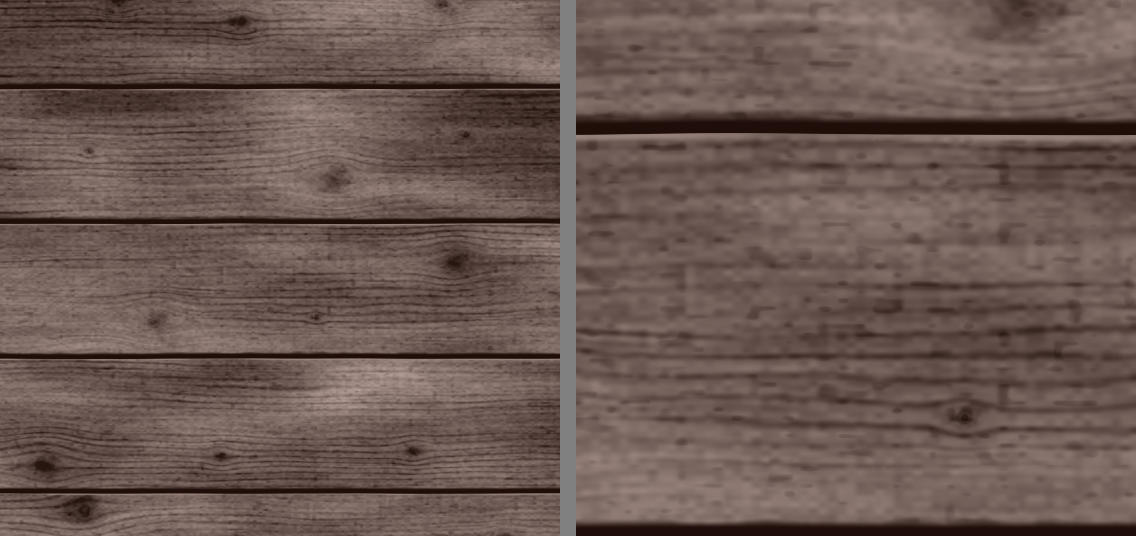
Left, the full canvas; right, a detail of the centre.
This texture is drawn by a WebGL 1 fragment shader. Its source:

```glsl
precision highp float;
// Weathered brown horizontal planks with wavy grain, knots and dark seams.

#define PITCH 0.2518
#define FIRST_SEAM 0.080
#define SEAM_WIDTH 0.0075
#define RIM_WIDTH 0.0045
#define RING_SPACING 0.0135
#define GRAIN_DEPTH 0.24
#define BLOTCH_DEPTH 0.95
#define BASE_TONE 0.61
#define SHADOW_COLOR vec3(0.12, 0.05, 0.035)
#define PALE_COLOR vec3(0.66, 0.58, 0.55)

uniform vec2 u_resolution;

float hash(vec2 p) {
  return fract(sin(dot(p, vec2(127.1, 311.7))) * 43758.5453);
}

float noise(vec2 p) {
  vec2 i = floor(p);
  vec2 f = fract(p);
  f = f * f * (3.0 - 2.0 * f);
  return mix(mix(hash(i), hash(i + vec2(1.0, 0.0)), f.x),
             mix(hash(i + vec2(0.0, 1.0)), hash(i + vec2(1.0, 1.0)), f.x), f.y);
}

float fbm(vec2 p) {
  float sum = 0.0;
  float amplitude = 0.53;
  for (int i = 0; i < 4; i++) {
    sum += amplitude * noise(p);
    p = p * 2.03 + 17.3;
    amplitude *= 0.5;
  }
  return sum;
}

// Bends the grain height around three knots; returns (bent height, darkness).
vec2 knots(vec2 p, float row) {
  float bent = p.y;
  float dark = 0.0;
  for (int i = 0; i < 3; i++) {
    vec2 id = vec2(float(i) + 3.7, row * 5.3 + 11.0);
    float size = hash(id + 7.7);
    float radius = mix(0.006, 0.025, size * size);
    vec2 center = vec2((float(i) + 0.15 + 0.7 * hash(id)) * 0.348,
                       PITCH * (0.14 + 0.74 * hash(id + 3.1)));
    vec2 d = (p - center) / radius * vec2(0.8, 1.0);
    float dist = length(d) + 0.6 * (noise(d * 1.7 + id) - 0.5);
    bent -= 0.85 * d.y * radius * exp(-0.16 * dot(d, d));

    // Cracked core, dark rim, concentric rings and a stained halo.
    float core = 1.0 - smoothstep(0.3, 0.95, dist);
    float rim = exp(-22.0 * (dist - 0.95) * (dist - 0.95));
    float rings = (0.5 + 0.5 * sin(dist * 11.0)) * exp(-0.8 * dist * dist);
    float halo = exp(-0.22 * dist * dist);
    dark += 0.26 * core + 0.26 * rim * noise(d * 2.0 + 5.0)
          + 0.14 * rings + 0.12 * halo;
  }
  return vec2(bent, dark);
}

// Brightness of the wood; p.y is the height above the plank's lower seam.
float woodTone(vec2 p, float row) {
  vec2 seed = vec2(row * 13.7 + 40.0, row * 7.9 + 20.0);
  vec2 knot = knots(p, row);
  vec2 q = vec2(p.x, knot.x);

  // Growth rings follow a slowly warped height, fading in and out.
  float level = q.y + 0.05 * fbm(vec2(q.x * 1.7, q.y * 7.0) + seed);
  level += 0.003 * noise(vec2(q.x * 14.0, q.y * 60.0) + seed);
  float wave = 0.5 + 0.5 * sin(6.2832 * level / RING_SPACING);
  float strength = smoothstep(0.25, 0.75, noise(vec2(q.x * 2.0, level * 30.0) + seed));
  float grain = pow(wave, 3.0) * (0.2 + 0.8 * strength);
  grain *= 0.55 + 0.7 * noise(vec2(q.x * 60.0, q.y * 210.0) + seed);

  // Broad stains, slanted pale flares, long fibres and small pores.
  float stain = fbm(vec2(q.x * 2.6, q.y * 9.0) + seed + 31.0) - 0.5;
  float flare = smoothstep(0.62, 0.95,
    noise(vec2(p.x * 5.0 - p.y * 6.0, p.y * 10.0 + p.x * 2.0) + seed));
  float fibre = noise(vec2(q.x * 9.0, level * 230.0) + seed) - 0.5;
  float speckle = noise(p * vec2(170.0, 250.0) + seed) - 0.5;
  float pores = smoothstep(0.72, 0.95, noise(p * vec2(90.0, 190.0) + seed + 9.0));

  float tone = BASE_TONE + 0.085 * sin(2.1 * row + 0.7);
  tone += BLOTCH_DEPTH * stain + 0.16 * flare;
  tone += 0.17 * fibre + 0.17 * speckle;
  tone -= GRAIN_DEPTH * grain + 0.14 * pores + knot.y;
  return tone;
}

void main() {
  vec2 p = gl_FragCoord.xy / u_resolution.y;
  float pixel = 1.0 / u_resolution.y;

  // Split the height into planks with slightly uneven edges.
  float wobble = 0.0016 * (noise(vec2(p.x * 9.0, floor(p.y / PITCH + 0.5) * 4.0)) - 0.5);
  float y = p.y - FIRST_SEAM + wobble;
  float row = floor(y / PITCH);
  float above = y - row * PITCH;
  float below = PITCH - above;

  float tone = woodTone(vec2(p.x, above), row);

  // Worn pale rim along the top edge of each plank.
  float wear = smoothstep(0.15, 0.75, noise(vec2(p.x * 16.0, row * 3.0 + 5.0)));
  float rim = 1.0 - smoothstep(RIM_WIDTH * 0.4, RIM_WIDTH * 1.3, below);
  tone = mix(tone, 0.92, rim * (0.25 + 0.6 * wear));

  // Seam: hard lower side, soft ragged shadow fading up into the plank.
  float ragged = 0.003 * noise(vec2(p.x * 45.0, row * 5.0));
  float lit = smoothstep(SEAM_WIDTH * 0.75, SEAM_WIDTH * 1.4 + ragged, above);
  lit *= 1.0 - 0.25 * exp(-above * 90.0);
  lit *= smoothstep(0.0, pixel * 1.2, below);
  tone = clamp(tone, 0.06, 1.12) * lit;

  vec3 color = mix(SHADOW_COLOR, PALE_COLOR, tone);
  gl_FragColor = vec4(color, 1.0);
}
```
